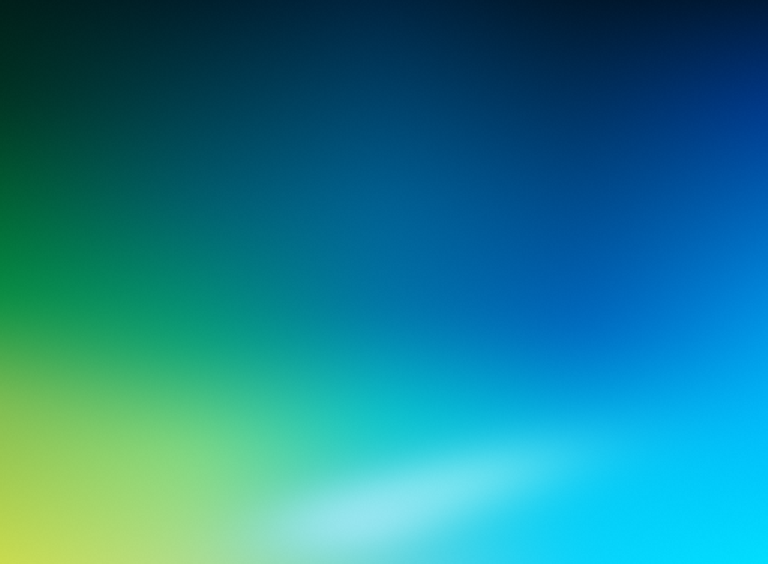
Write a WebGL 2 fragment shader that draws this background.

```glsl
#version 300 es
precision highp float;
// Soft mesh gradient: dark night blues and greens over a bright lime and cyan horizon.

uniform vec2 u_resolution;
out vec4 fragColor;

const float ROW_SOFTNESS = 0.045;
const float COLUMN_SOFTNESS = 0.06;
const float GRAIN_ROWS = 376.0;
const float GRAIN_STRENGTH = 0.008;

// Smooth version of max(x, 0)
float softPositive(float x, float softness) {
    return 0.5 * (x + sqrt(x * x + softness * softness));
}

// Five-colour ramp over 0..1 with three inner stops and rounded knots
vec3 softRamp(float t, vec3 a, vec3 b, vec3 c, vec3 d, vec3 e, vec3 stops, float softness) {
    vec3 slopeA = (b - a) / stops.x;
    vec3 slopeB = (c - b) / (stops.y - stops.x);
    vec3 slopeC = (d - c) / (stops.z - stops.y);
    vec3 slopeD = (e - d) / (1.0 - stops.z);
    return a + slopeA * t
        + (slopeB - slopeA) * softPositive(t - stops.x, softness)
        + (slopeC - slopeB) * softPositive(t - stops.y, softness)
        + (slopeD - slopeC) * softPositive(t - stops.z, softness);
}

// Tilted elliptical glow, 1 at its centre
float ellipseGlow(vec2 p, vec2 centre, vec2 radius, float angle) {
    vec2 q = p - centre;
    float c = cos(angle), s = sin(angle);
    q = vec2(c * q.x + s * q.y, c * q.y - s * q.x) / radius;
    return exp(-dot(q, q));
}

// Random value in 0..1 for a grid cell
float hash(vec2 cell) {
    vec3 h = fract(cell.xyx * 0.1031);
    h += dot(h, h.yzx + 33.33);
    return fract((h.x + h.y) * h.z);
}

void main() {
    vec2 uv = gl_FragCoord.xy / u_resolution;
    float depth = 1.0 - uv.y;

    // Vertical ramps, from the dark top to the bright base
    vec3 forest = softRamp(depth,
        vec3(0.0, 0.12, 0.10), vec3(0.0, 0.20, 0.14), vec3(0.0, 0.56, 0.27),
        vec3(0.51, 0.75, 0.33), vec3(0.79, 0.86, 0.31), vec3(0.18, 0.53, 0.71), ROW_SOFTNESS);
    vec3 teal = softRamp(depth,
        vec3(0.0, 0.12, 0.17), vec3(0.0, 0.35, 0.43), vec3(0.0, 0.64, 0.47),
        vec3(0.54, 0.87, 0.50), vec3(0.70, 0.87, 0.54), vec3(0.35, 0.61, 0.79), ROW_SOFTNESS);
    vec3 lagoon = softRamp(depth,
        vec3(0.0, 0.15, 0.27), vec3(0.0, 0.39, 0.60), vec3(0.0, 0.45, 0.67),
        vec3(0.0, 0.80, 0.83), vec3(0.40, 0.83, 0.87), vec3(0.36, 0.55, 0.74), ROW_SOFTNESS);
    vec3 cobalt = softRamp(depth,
        vec3(0.0, 0.085, 0.16), vec3(0.0, 0.27, 0.52), vec3(0.0, 0.38, 0.75),
        vec3(0.0, 0.80, 0.97), vec3(0.01, 0.83, 1.0), vec3(0.34, 0.59, 0.81), ROW_SOFTNESS);
    vec3 azure = softRamp(depth,
        vec3(0.0, 0.10, 0.22), vec3(0.0, 0.22, 0.55), vec3(0.0, 0.53, 0.87),
        vec3(0.0, 0.74, 0.99), vec3(0.0, 0.87, 1.0), vec3(0.19, 0.53, 0.75), ROW_SOFTNESS);

    // Blend the ramps from left to right
    vec3 colour = softRamp(uv.x, forest, teal, lagoon, cobalt, azure,
        vec3(0.25, 0.50, 0.75), COLUMN_SOFTNESS);

    // Pale streak of light near the base, with a brighter heart at its left
    vec2 p = vec2(uv.x * u_resolution.x / u_resolution.y, uv.y);
    vec3 paleCyan = vec3(0.60, 0.93, 0.96);
    vec3 paleBlue = vec3(0.66, 0.91, 0.97);
    float streak = ellipseGlow(p, vec2(0.77, 0.13), vec2(0.25, 0.065), 0.24);
    float heart = ellipseGlow(p, vec2(0.63, 0.075), vec2(0.15, 0.06), 0.15);
    colour = mix(colour, paleCyan, 0.65 * streak);
    colour = mix(colour, paleBlue, 0.65 * heart);

    // Faint grain
    colour += GRAIN_STRENGTH * (hash(floor(p * GRAIN_ROWS)) - 0.5);

    fragColor = vec4(clamp(colour, 0.0, 1.0), 1.0);
}
```
